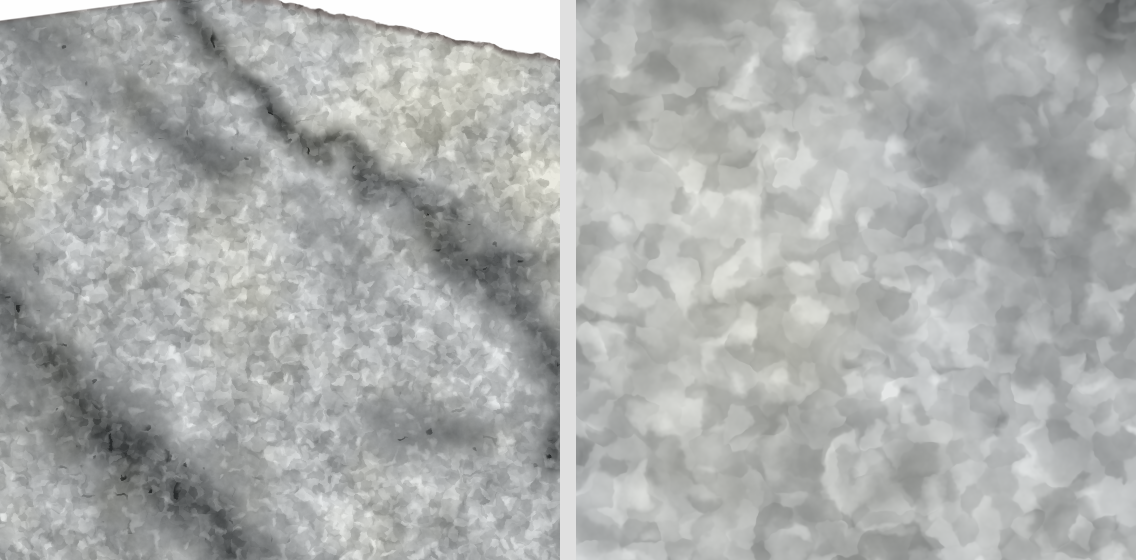
Left: the whole. Right: its middle third, enlarged.
Give the GLSL for this texture, as a Shadertoy shader.

```glsl
// A cut slab of pale grey crystalline stone crossed by dark diagonal bands.
// Soft Voronoi grains at two sizes sit on streaky noise; warped segments darken
// the bands, pale warm patches lift it, and two edges open onto white ground.

const float COARSE_GRAINS = 36.0;   // grains across the canvas
const float FINE_GRAINS = 84.0;
const float GRAIN_SHARPNESS = 14.0;
const float BASE_TONE = 0.685;
const float BAND_DEPTH = 0.43;
const vec3 COOL_TINT = vec3(-0.009, 0.002, 0.005);
const vec3 WARM_TINT = vec3(0.012, 0.013, -0.026);
const vec3 RIM_COLOR = vec3(0.43, 0.39, 0.38);
const vec3 GROUND_COLOR = vec3(0.995);

// Dark bands: segment ends, then width and strength
const int BAND_COUNT = 11;
const vec4 BAND_ENDS[BAND_COUNT] = vec4[](
    vec4(0.27, 1.00, 0.50, 0.80), vec4(0.50, 0.80, 0.77, 0.60),
    vec4(0.77, 0.60, 0.93, 0.48), vec4(0.95, 0.50, 1.02, 0.18),
    vec4(0.02, 0.96, 0.23, 0.84), vec4(0.23, 0.84, 0.42, 0.68),
    vec4(-0.02, 0.46, 0.14, 0.28), vec4(0.14, 0.28, 0.44, 0.00),
    vec4(0.00, 0.60, 0.08, 0.46), vec4(0.68, 0.24, 0.86, 0.21),
    vec4(0.55, 0.63, 0.66, 0.50));
const vec2 BAND_SHAPE[BAND_COUNT] = vec2[](
    vec2(0.030, 0.85), vec2(0.034, 0.95), vec2(0.050, 0.90), vec2(0.050, 0.85),
    vec2(0.050, 0.55), vec2(0.042, 0.62), vec2(0.070, 0.85), vec2(0.085, 0.95),
    vec2(0.045, 0.50), vec2(0.050, 0.50), vec2(0.045, 0.32));

// Pale patches: centre, radius, strength
const int PATCH_COUNT = 5;
const vec4 PALE_PATCHES[PATCH_COUNT] = vec4[](
    vec4(0.77, 0.84, 0.20, 1.0), vec4(0.95, 0.68, 0.13, 1.0),
    vec4(0.05, 0.71, 0.09, 0.8), vec4(0.42, 0.53, 0.14, 0.6),
    vec4(0.68, 0.11, 0.09, 0.7));

vec2 hash2(vec2 cell) {
    uvec2 v = uvec2(ivec2(cell)) * 1664525u + 1013904223u;
    v.x += v.y * 1664525u;
    v.y += v.x * 1664525u;
    v ^= v >> 16u;
    v.x += v.y * 1664525u;
    v.y += v.x * 1664525u;
    v ^= v >> 16u;
    return vec2(v & 65535u) / 65535.0;
}

float noise(vec2 p) {
    vec2 i = floor(p), f = fract(p);
    f = f * f * (3.0 - 2.0 * f);
    return mix(mix(hash2(i).x, hash2(i + vec2(1, 0)).x, f.x),
               mix(hash2(i + vec2(0, 1)).x, hash2(i + vec2(1, 1)).x, f.x), f.y);
}

// Fractal noise centred on zero
float fbm(vec2 p) {
    float sum = 0.0, amplitude = 0.5;
    for (int i = 0; i < 4; i++) {
        sum += amplitude * (noise(p) - 0.5);
        p = mat2(1.6, 1.2, -1.2, 1.6) * p + 17.3;
        amplitude *= 0.5;
    }
    return sum;
}

// Random tone per Voronoi cell, blended softly at the borders
float grains(vec2 p) {
    vec2 cell = floor(p);
    float total = 0.0, weights = 1e-6;
    for (int y = -1; y <= 1; y++)
    for (int x = -1; x <= 1; x++) {
        vec2 id = cell + vec2(x, y);
        vec2 offset = id + hash2(id) - p;
        float w = exp(-GRAIN_SHARPNESS * dot(offset, offset));
        total += w * (hash2(id + 311.0).x - 0.5);
        weights += w;
    }
    return total / weights;
}

float segmentDistance(vec2 p, vec2 a, vec2 b) {
    vec2 d = b - a;
    return length(p - a - d * clamp(dot(p - a, d) / dot(d, d), 0.0, 1.0));
}

float darkBands(vec2 p) {
    float band = 0.0;
    for (int i = 0; i < BAND_COUNT; i++) {
        float d = segmentDistance(p, BAND_ENDS[i].xy, BAND_ENDS[i].zw) / BAND_SHAPE[i].x;
        band = max(band, BAND_SHAPE[i].y * exp(-d * d));
    }
    return band;
}

float palePatches(vec2 p) {
    float pale = 0.0;
    for (int i = 0; i < PATCH_COUNT; i++) {
        float d = length(p - PALE_PATCHES[i].xy) / PALE_PATCHES[i].z;
        pale = max(pale, PALE_PATCHES[i].w * exp(-d * d));
    }
    return pale;
}

void mainImage(out vec4 fragColor, in vec2 fragCoord) {
    vec2 p = fragCoord / iResolution.y;
    float pixel = 1.0 / iResolution.y;

    // Ragged grain outlines and wandering bands
    vec2 ragged = p + 0.022 * vec2(fbm(p * 55.0), fbm(p * 55.0 + 40.0));
    vec2 wander = p + 0.11 * vec2(fbm(p * 11.0 + 7.0), fbm(p * 11.0 + 60.0));
    float coarse = grains(ragged * COARSE_GRAINS);
    float fine = grains(ragged * FINE_GRAINS + 90.0);
    float band = darkBands(wander);
    float pale = palePatches(wander);

    // Tone: streaks along the bands, grains, flakes and specks
    vec2 grainwise = vec2(dot(p, vec2(0.76, -0.65)), dot(p, vec2(0.65, 0.76)));
    float tone = BASE_TONE + 0.24 * fbm(grainwise * vec2(7.0, 13.0) + 30.0);
    tone += 0.15 * coarse + 0.13 * fine + 0.12 * fbm(p * 70.0 + 5.0);
    tone += 0.07 * pale + 0.09 * smoothstep(0.65, 0.95, noise(ragged * 75.0));
    tone -= BAND_DEPTH * band * clamp(0.78 + 0.7 * coarse + 0.7 * fine, 0.2, 1.3);
    tone -= 0.22 * smoothstep(0.90, 0.98, noise(ragged * 60.0 + 200.0)) * (0.25 + band);
    tone = clamp(tone, 0.17, 0.90);
    float warmth = clamp(pale + 1.2 * fbm(p * 9.0 + 80.0), 0.0, 1.0);
    vec3 color = tone + mix(COOL_TINT, WARM_TINT, warmth);

    // Clean cut at upper left, broken edge with a brown rim at upper right
    float cutEdge = 0.963 + 0.132 * p.x - p.y;
    float brokenEdge = 1.097 - 0.202 * p.x - p.y + 0.016 * fbm(p * 32.0);
    float rim = 1.0 - smoothstep(0.002, 0.016, min(brokenEdge, cutEdge + 0.006));
    color = mix(color, RIM_COLOR + 0.25 * fine, 0.7 * rim);
    float stone = smoothstep(-pixel, pixel, min(cutEdge, brokenEdge));
    fragColor = vec4(mix(GROUND_COLOR, color, stone), 1.0);
}
```
